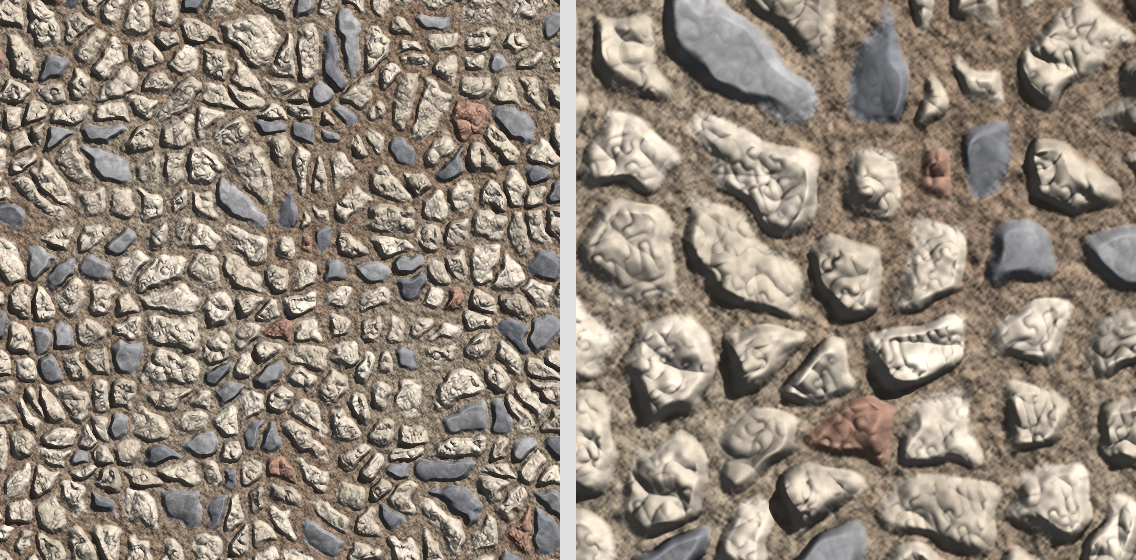
Left, the full canvas; right, a detail of the centre.
A WebGL 2 fragment shader for this texture:

```glsl
#version 300 es
precision highp float;
// Worn cobblestones set in sandy earth, lit low from the upper right.

#define STONES 18.0      // stones across the canvas
#define JITTER 0.74      // irregularity of the layout
#define ROUNDING 17.0    // higher gives sharper stone corners
#define GAP 0.035        // narrowest half joint, in stones
#define RISE 0.23        // height of stones above the joints
#define ROUGHNESS 0.34   // depth of the chipped facets
#define GREY_SHARE 0.19
#define RED_SHARE 0.025
#define LIGHT normalize(vec3(0.52, 0.56, 0.72))

uniform vec2 u_resolution;
out vec4 fragColor;

float hash(vec2 p) {
    return fract(sin(dot(p, vec2(127.1, 311.7))) * 43758.5453);
}

vec2 hash2(vec2 p) {
    return vec2(hash(p), hash(p + 57.3));
}

float noise(vec2 p) {
    vec2 i = floor(p), f = fract(p);
    f = f * f * (3.0 - 2.0 * f);
    return mix(mix(hash(i), hash(i + vec2(1, 0)), f.x),
               mix(hash(i + vec2(0, 1)), hash(i + vec2(1, 1)), f.x), f.y);
}

float fbm(vec2 p) {
    float sum = 0.0, amp = 0.5;
    for (int i = 0; i < 4; i++) {
        sum += amp * noise(p);
        p = mat2(1.6, 1.2, -1.2, 1.6) * p + 7.1;
        amp *= 0.5;
    }
    return sum;
}

// Creased noise that reads as broken stone faces
float facets(vec2 p) {
    float sum = 0.0, amp = 0.55;
    for (int i = 0; i < 3; i++) {
        sum += amp * abs(2.0 * noise(p) - 1.0);
        p = mat2(1.7, 1.3, -1.3, 1.7) * p + 3.7;
        amp *= 0.45;
    }
    return sum;
}

vec2 stoneCentre(vec2 cell) {
    return cell + 0.5 + JITTER * (hash2(cell) - 0.5);
}

// Rounded distance to the joint (x), stone seed (y), offset from centre (zw)
vec4 nearestStone(vec2 p) {
    vec2 base = floor(p), toStone = vec2(9.0), id = base;
    for (int y = -1; y <= 1; y++)
    for (int x = -1; x <= 1; x++) {
        vec2 cell = base + vec2(x, y), r = stoneCentre(cell) - p;
        if (dot(r, r) < dot(toStone, toStone)) { toStone = r; id = cell; }
    }
    float sum = 0.0;
    for (int y = -2; y <= 2; y++)
    for (int x = -2; x <= 2; x++) {
        vec2 r = stoneCentre(base + vec2(x, y)) - p, across = r - toStone;
        if (dot(across, across) > 0.0001)
            sum += exp(-ROUNDING * dot(0.5 * (r + toStone), normalize(across)));
    }
    return vec4(-log(sum) / ROUNDING, hash(id + 19.7), -toStone);
}

// Height (x), stone coverage (y), stone seed (z)
vec3 surface(vec2 p) {
    vec2 bend = vec2(noise(p * 0.45), noise(p * 0.45 + 31.0)) - 0.5;
    vec2 chip = vec2(noise(p * 3.1 + 5.0), noise(p * 3.1 + 47.0)) - 0.5;
    vec4 stone = nearestStone(p + 1.3 * bend + 0.2 * chip);
    float seed = stone.y, grey = step(seed, GREY_SHARE);
    float vary = fract(seed * 37.0);
    float mud = smoothstep(0.5, 0.85, noise(p * 0.38 + 11.0));
    float inside = stone.x - GAP - 0.06 * vary * vary - 0.07 * mud;
    float dome = smoothstep(0.0, 0.16, inside);
    float turn = 6.283 * fract(seed * 91.0);
    float tilt = 0.2 * dot(stone.zw, vec2(cos(turn), sin(turn)));
    float rough = ROUGHNESS * mix(0.55 + 0.6 * vary, 0.14, grey);
    float top = RISE * (0.75 + 0.5 * vary) * (1.0 - 0.35 * mud) + tilt
              + rough * (facets(p * 2.1 + seed * 71.0) - 0.3)
              - 0.25 * dot(stone.zw, stone.zw);
    float ground = 0.13 * (fbm(p * 5.0) - 0.5);
    return vec3(mix(ground, top, dome), smoothstep(0.0, 0.07, inside), seed);
}

void main() {
    vec2 p = gl_FragCoord.xy / u_resolution.y * STONES;
    vec3 here = surface(p);

    // Slope and direct light
    float e = 0.035;
    vec2 slope = vec2(surface(p + vec2(e, 0)).x, surface(p + vec2(0, e)).x) - here.x;
    float lit = max(dot(normalize(vec3(-slope / e, 1.0)), LIGHT), 0.0) / LIGHT.z;

    // Short cast shadows
    float block = 0.0;
    for (int i = 1; i <= 3; i++) {
        vec3 ray = LIGHT * 0.11 * float(i);
        block = max(block, surface(p + ray.xy).x - here.x - ray.z);
    }
    float shadow = smoothstep(0.0, 0.07, block);

    // Stone and earth colours
    float seed = here.z, tone = fract(seed * 53.0), grain = fbm(p * 7.0 + 3.0);
    vec3 rock = mix(vec3(0.66, 0.61, 0.54), vec3(0.76, 0.71, 0.64), tone);
    if (seed < GREY_SHARE) rock = mix(vec3(0.45, 0.45, 0.46), vec3(0.57, 0.56, 0.55), tone);
    else if (seed > 1.0 - RED_SHARE) rock = vec3(0.60, 0.47, 0.40);
    rock *= 0.82 + 0.4 * grain;
    vec3 earth = mix(vec3(0.49, 0.41, 0.34), vec3(0.54, 0.49, 0.42), noise(p * 0.3));
    earth *= 0.72 + 0.35 * grain + 0.3 * noise(p * 15.0);

    vec3 colour = mix(earth, rock, here.y);
    vec3 ambient = vec3(0.30, 0.31, 0.33);
    fragColor = vec4(colour * (ambient + 0.74 * lit * (1.0 - shadow)), 1.0);
}
```
